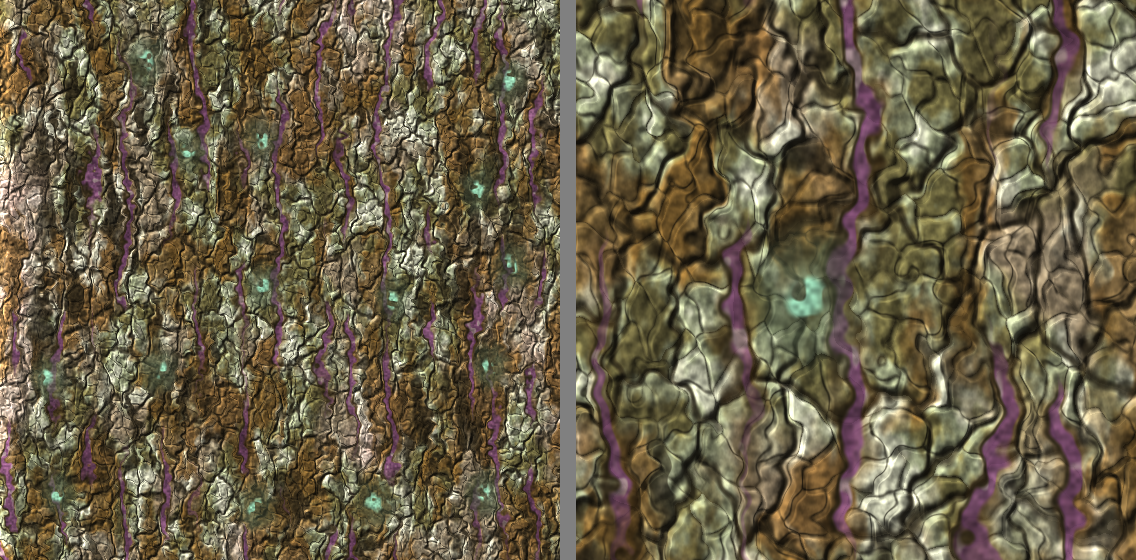
Left: the whole. Right: its middle third, enlarged.
This texture is drawn by a WebGL 2 fragment shader. Its source:

```glsl
#version 300 es
precision highp float;
// Weathered tree bark: flaking lichen plates, dark cracks, violet fissures and mint knots.

uniform vec2 u_resolution;
out vec4 fragColor;

const vec3 OLIVE  = vec3(0.35, 0.33, 0.20);
const vec3 LICHEN = vec3(0.48, 0.50, 0.39);
const vec3 TAN    = vec3(0.48, 0.42, 0.35);
const vec3 PALE   = vec3(0.68, 0.68, 0.60);
const vec3 PINK   = vec3(0.66, 0.56, 0.53);
const vec3 RUST   = vec3(0.36, 0.25, 0.11);
const vec3 SHADOW = vec3(0.13, 0.11, 0.07);
const vec3 VIOLET = vec3(0.40, 0.24, 0.38);
const vec3 MINT   = vec3(0.62, 0.88, 0.74);
const vec3 MOSS   = vec3(0.27, 0.31, 0.23);

float hash(vec2 p) {
  vec3 q = fract(p.xyx * vec3(0.1031, 0.1030, 0.0973));
  q += dot(q, q.yzx + 33.33);
  return fract((q.x + q.y) * q.z);
}

vec2 hash2(vec2 p) {
  return vec2(hash(p), hash(p + 57.3));
}

float noise(vec2 p) {
  vec2 i = floor(p), f = fract(p);
  f = f * f * (3.0 - 2.0 * f);
  float low = mix(hash(i), hash(i + vec2(1, 0)), f.x);
  float high = mix(hash(i + vec2(0, 1)), hash(i + vec2(1, 1)), f.x);
  return mix(low, high, f.y);
}

float fbm(vec2 p) {
  float sum = 0.0, amp = 0.533;
  for (int i = 0; i < 4; i++) {
    sum += amp * noise(p);
    p = mat2(1.6, 1.2, -1.2, 1.6) * p + 11.7;
    amp *= 0.5;
  }
  return sum;
}

// Irregular cells: x = closeness to the border, y = random value of the cell.
vec2 cells(vec2 p) {
  vec2 base = floor(p);
  float first = 9.0, second = 9.0, id = 0.0;
  for (int y = -1; y <= 1; y++)
  for (int x = -1; x <= 1; x++) {
    vec2 cell = base + vec2(x, y);
    float d = length(cell + hash2(cell) - p);
    if (d < first) { second = first; first = d; id = hash(cell + 19.1); }
    else second = min(second, d);
  }
  return vec2(second - first, id);
}

vec2 warp(vec2 uv) {
  vec2 broad = vec2(fbm(uv * vec2(22, 14)), fbm(uv * vec2(22, 14) + 31.0)) - 0.5;
  vec2 ragged = vec2(noise(uv * 95.0), noise(uv * 95.0 + 47.0)) - 0.5;
  return uv + 0.045 * broad + 0.011 * ragged;
}

float barkHeight(vec2 uv, vec2 plate, vec2 flake) {
  return 0.5 * smoothstep(0.0, 0.25, plate.x) + 0.25 * smoothstep(0.0, 0.2, flake.x)
       + 0.15 * plate.y + 0.2 * flake.y + 0.7 * fbm(uv * vec2(125, 85));
}

vec2 plateCells(vec2 p) { return cells(p * vec2(25, 14)); }
vec2 flakeCells(vec2 p) { return cells(p * vec2(56, 42) + 13.0); }

// Broken, wandering vertical fissures: x = signed distance, y = opening.
vec2 fissure(vec2 p, float count) {
  float x = (p.x + 0.035 * (noise(vec2(p.x * 3.0, p.y * 6.0)) - 0.5)) * count;
  float column = floor(x);
  float centre = 0.5 + 0.45 * (hash(vec2(column, 3.0)) - 0.5);
  float opening = smoothstep(0.36, 0.68, noise(vec2(column * 7.3, p.y * 10.0)));
  return vec2((fract(x) - centre) / count, opening);
}

// Distance to a scattered knot in its grid cell.
float knotDistance(vec2 uv, float count) {
  vec2 cell = floor(uv * count);
  vec2 centre = 0.25 + 0.5 * hash2(cell + 5.0);
  float d = length((fract(uv * count) - centre) * vec2(1.0, 0.75)) / count;
  return d + step(0.6, hash(cell + 71.0));
}

void main() {
  vec2 uv = gl_FragCoord.xy / min(u_resolution.x, u_resolution.y);
  vec2 p = warp(uv);
  vec2 plate = plateCells(p), flake = flakeCells(p);

  // Light from the upper left
  vec2 lit = uv + vec2(-0.0025, 0.003), q = warp(lit);
  float relief = barkHeight(uv, plate, flake) - barkHeight(lit, plateCells(q), flakeCells(q));

  // Plate colours
  float tone = fbm(uv * vec2(48, 34)) + 0.22 * (plate.y - 0.5) + 0.2 * (flake.y - 0.5);
  vec3 color = mix(OLIVE, LICHEN, smoothstep(0.36, 0.54, tone));
  color = mix(color, TAN, 0.8 * smoothstep(0.46, 0.6, fbm(uv * vec2(13, 8) + 83.0)));
  color = mix(color, PALE, 0.8 * smoothstep(0.56, 0.74, tone));
  float blotch = smoothstep(0.52, 0.68, fbm(uv * vec2(4.5, 3.2) + 6.0));
  color = mix(color, PINK, 0.65 * blotch);
  float rust = smoothstep(0.5, 0.66, fbm(p * vec2(30, 11) + 140.0));
  color = mix(color, RUST, 0.75 * rust);

  // Fibrous strands and cracks
  float fibrous = smoothstep(0.45, 0.65, fbm(uv * vec2(6, 2.5) + 52.0));
  float strand = 1.0 - smoothstep(0.25, 0.45, noise(p * vec2(95, 13)));
  float crack = 1.0 - smoothstep(0.02, 0.16, plate.x);
  float seam = 1.0 - smoothstep(0.0, 0.12, flake.x);
  float dark = max(max(0.75 * crack, 0.4 * seam), strand * (0.2 + 0.65 * fibrous));
  color = mix(color, SHADOW, dark * (1.0 - 0.4 * blotch));
  color *= clamp(1.06 + 1.5 * relief, 0.4, 1.65);

  // Violet fissures with rusty banks and a shadowed side
  vec2 gap = fissure(p, 15.0);
  float width = 0.0055 * gap.y;
  float bank = gap.y * (1.0 - smoothstep(0.004, 0.014, abs(gap.x)));
  color = mix(color, RUST * (0.7 + 0.6 * tone), 0.55 * bank);
  float side = gap.y * (1.0 - smoothstep(0.001, 0.004, abs(gap.x + width)));
  color = mix(color, SHADOW, 0.75 * side);
  float core = gap.y * (1.0 - smoothstep(0.55 * width, width + 0.001, abs(gap.x)));
  float glint = smoothstep(0.68, 0.85, noise(uv * vec2(130, 90)));
  color = mix(color, mix(VIOLET * (0.65 + 0.7 * tone), PALE, 0.5 * glint), 0.85 * core);

  // Mossy knots with mint hearts
  float knot = knotDistance(uv + 0.6 * (p - uv), 5.0);
  color = mix(color, MOSS * (0.6 + 0.9 * tone), 0.6 * (1.0 - smoothstep(0.018, 0.042, knot)));
  float heart = (1.0 - smoothstep(0.006, 0.015, knot)) * smoothstep(0.3, 0.55, noise(uv * 120.0));
  color = mix(color, MINT, 0.85 * heart);

  // Pale rim at the left and fine grain
  color *= 1.0 + 0.6 * (1.0 - smoothstep(0.0, 0.035, p.x));
  float grain = noise(uv * 310.0) + 0.8 * noise(uv * 170.0 + 9.0) - 0.9;
  color *= 1.04 + 0.42 * grain;
  fragColor = vec4(clamp(color, 0.0, 1.0), 1.0);
}
```
